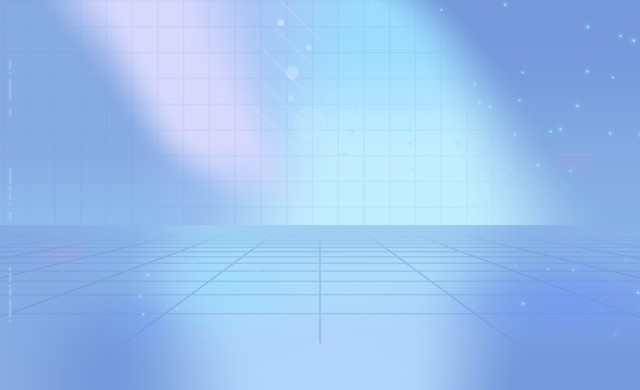
Give the GLSL for this background, as a Shadertoy shader.

```glsl
const vec3 LEFT_BLUE = vec3(0.53, 0.67, 0.89);
const vec3 DEEP_BLUE = vec3(0.46, 0.60, 0.86);
const vec3 MID_BLUE = vec3(0.66, 0.77, 0.96);
const vec3 LAVENDER = vec3(0.84, 0.85, 0.99);
const vec3 CYAN = vec3(0.61, 0.86, 0.99);
const vec3 PALE_CYAN = vec3(0.76, 0.93, 0.995);
const vec3 HORIZON_BLUE = vec3(0.62, 0.81, 0.95);
const vec3 FLOOR_LIGHT = vec3(0.69, 0.83, 0.98);
const vec3 VIOLET_BLUE = vec3(0.46, 0.61, 0.94);
const vec3 LINE_BLUE = vec3(0.42, 0.57, 0.82);
const vec3 PINK = vec3(0.80, 0.60, 0.86);
const vec3 SPARK = vec3(0.55, 0.92, 1.0);
const float HORIZON = 0.423;
const float VANISH_Y = 0.487;     // vanishing height of the floor grid
const float FLOOR_DEPTH = 1.457;  // depth scale of the floor rows
const float FLOOR_SPREAD = 1.366; // slope between floor rays
const float WALL_CELL = 0.066;

vec2 hash2(vec2 p) {
    p = vec2(dot(p, vec2(127.1, 311.7)), dot(p, vec2(269.5, 183.3)));
    return fract(sin(p) * 43758.5);
}

float gradientNoise(vec2 p) {
    vec2 i = floor(p), f = fract(p), u = f * f * (3.0 - 2.0 * f);
    vec2 e = vec2(1.0, 0.0);
    float a = dot(hash2(i) * 2.0 - 1.0, f);
    float b = dot(hash2(i + e) * 2.0 - 1.0, f - e);
    float c = dot(hash2(i + e.yx) * 2.0 - 1.0, f - e.yx);
    float d = dot(hash2(i + 1.0) * 2.0 - 1.0, f - 1.0);
    return mix(mix(a, b, u.x), mix(c, d, u.x), u.y);
}

float stroke(float dist, float halfWidth) {
    float px = 1.0 / iResolution.y;
    return 1.0 - smoothstep(max(halfWidth - px, 0.0), halfWidth + px, dist);
}

float repeatDist(float x) { return abs(fract(x + 0.5) - 0.5); }

float blob(vec2 p, vec2 center, vec2 radius) {
    vec2 d = (p - center) / radius;
    return exp(-dot(d, d));
}

vec3 wall(vec2 p) {
    float t = 1.0 - p.y;
    float haze = gradientNoise(p * 4.0) * 0.05;
    float low = smoothstep(0.35, 0.58, t);
    vec3 left = mix(LEFT_BLUE, vec3(0.56, 0.73, 0.92), low);
    vec3 right = mix(DEEP_BLUE, vec3(0.53, 0.69, 0.90), smoothstep(0.05, 0.55, t));
    float edge = 1.047 + 0.95 * t - 0.57 * t * t + haze - p.x;
    float inside = smoothstep(-0.09 - 0.12 * t, 0.10 + 0.22 * t, edge);
    vec3 col = mix(left, MID_BLUE, smoothstep(0.3, 0.62, p.x) * (1.0 - 0.5 * low));
    vec3 glow = mix(CYAN, PALE_CYAN, smoothstep(0.08, 0.42, t));
    col = mix(col, glow, smoothstep(0.62 - 0.25 * t, 0.97 - 0.22 * t, p.x));
    col = mix(right, col, inside);
    // Lavender beam
    float axis = 0.374 + 0.35 * t + 0.5 * t * t + haze;
    float beam = 1.0 - smoothstep(0.35, 1.4, abs(p.x - axis) / (0.20 - 0.16 * t));
    col = mix(col, LAVENDER, beam * (1.0 - smoothstep(0.34, 0.57, t)));
    // Square grid
    vec2 cell = vec2(repeatDist((p.x - 0.009) / WALL_CELL),
                     repeatDist((t - 0.003) / WALL_CELL)) * WALL_CELL;
    float grid = max(stroke(cell.x, 0.0008), stroke(cell.y, 0.0008));
    return mix(col, LINE_BLUE, grid * 0.11 * (1.0 - smoothstep(1.0, 1.5, p.x)));
}

vec3 ground(vec2 p) {
    float depth = (HORIZON - p.y) / HORIZON;
    vec3 side = mix(vec3(0.54, 0.70, 0.91), DEEP_BLUE, smoothstep(0.1, 0.9, depth));
    side = mix(side, LEFT_BLUE, 1.0 - smoothstep(0.0, 0.28, p.x));
    vec3 center = mix(HORIZON_BLUE, vec3(0.68, 0.86, 0.98), smoothstep(0.0, 0.28, depth));
    center = mix(center, FLOOR_LIGHT, smoothstep(0.3, 0.75, depth));
    float window = smoothstep(0.28, 0.58 + 0.1 * depth, p.x)
                 * (1.0 - smoothstep(1.08 - 0.05 * depth, 1.42 - 0.08 * depth, p.x));
    vec3 col = mix(side, center, window);
    col = mix(col, VIOLET_BLUE, 0.85 * blob(p, vec2(1.46, 0.22), vec2(0.24, 0.09)));
    col = mix(col, VIOLET_BLUE, 0.5 * blob(p, vec2(0.36, 0.18), vec2(0.10, 0.06)));
    col = mix(col, CYAN, 0.65 * blob(p, vec2(0.57, 0.26), vec2(0.16, 0.11)));
    // Perspective grid
    float d = VANISH_Y - p.y;
    float u = (p.x - 0.5 * iResolution.x / iResolution.y) / (d * FLOOR_SPREAD);
    float ray = repeatDist(u) * d * FLOOR_SPREAD / length(vec2(1.0, u * FLOOR_SPREAD));
    float row = repeatDist(FLOOR_DEPTH / d) * d * d / FLOOR_DEPTH;
    float fade = smoothstep(0.07, 0.14, d);
    float rays = stroke(ray, 0.0009) * fade * (1.0 - smoothstep(0.362, 0.37, d));
    float rows = stroke(row, 0.0009) * fade * (1.0 - smoothstep(0.30, 0.33, d));
    return mix(col, LINE_BLUE, max(rays * 0.5, rows * 0.35));
}

float flare(vec2 p) {
    float light = 0.0;
    vec2 q = vec2(p.x - p.y, p.x + p.y) * 0.7071;
    for (int n = 0; n < 5; n++) {
        float i = float(n);
        float along = 1.0 - smoothstep(0.02, 0.15, abs(q.x + 0.035 * i));
        light += 0.16 * along * stroke(abs(q.y - 0.974 - 0.06 * i), 0.002);
        vec2 center = vec2(0.76 - 0.04 * cos(2.5 * i), 0.942 - 0.0645 * i);
        float radius = n % 2 == 0 ? 0.008 + 0.0019 * i * i : 0.006;
        float r = length(p - center);
        light += stroke(r, radius) * mix(0.5, 0.12, i / 4.0);
        light += 0.1 * stroke(abs(r - radius), 0.001);
    }
    return light;
}

float sparkles(vec2 p) {
    float light = 0.0;
    for (int n = 0; n < 2; n++) {
        float size = n == 0 ? 0.14 : 0.085;
        vec2 id = floor(p / size) + float(n) * 37.0, h = hash2(id);
        float r = length(fract(p / size) - 0.2 - 0.6 * h) * size;
        float radius = mix(0.0015, 0.0032, hash2(id + 9.0).y);
        float lit = step(0.5, hash2(id + 5.0).x);
        light += lit * (stroke(r, radius) * 0.8 + 0.25 * exp(-r * r / (9.0 * radius * radius)));
    }
    float upper = smoothstep(0.7, 0.9, p.x) * smoothstep(0.5, 0.6, p.y);
    float lower = smoothstep(0.12, 0.18, p.y) * (1.0 - smoothstep(0.28, 0.36, p.y));
    lower *= smoothstep(0.3, 0.4, p.x) * (1.0 - smoothstep(0.65, 0.75, p.x)) + smoothstep(1.2, 1.35, p.x);
    return light * max(upper, lower);
}

float dashes(vec2 p, vec2 center) {
    float ink = 0.0;
    for (int i = 0; i < 4; i++) {
        vec2 d = abs(p - center - vec2(0.012 * sin(float(i) * 2.0), 0.019 - 0.0128 * float(i)));
        ink += stroke(d.y, 0.0008) * (1.0 - smoothstep(0.03, 0.058, d.x));
    }
    return ink;
}

void mainImage(out vec4 fragColor, in vec2 fragCoord) {
    vec2 p = fragCoord / iResolution.y;
    vec3 col = mix(ground(p), wall(p), smoothstep(-0.002, 0.002, p.y - HORIZON));
    col = mix(col, vec3(0.92, 0.94, 1.0), min(flare(p), 0.8));
    col = mix(col, SPARK, min(sparkles(p), 1.0));
    col = mix(col, PINK, 0.4 * (dashes(p, vec2(1.47, 0.585)) + dashes(p, vec2(0.16, 0.352))));
    // Margin tick strips
    float strip = (1.0 - p.y - 0.15) / 0.267;
    float ticks = step(0.0, strip) * step(strip, 3.0) * step(fract(strip), 0.56);
    ticks *= step(0.3, hash2(vec2(floor(p.y / 0.006), 3.0)).x) * stroke(abs(p.x - 0.026), 0.003);
    fragColor = vec4(mix(col, CYAN, ticks * 0.5), 1.0);
}
```
